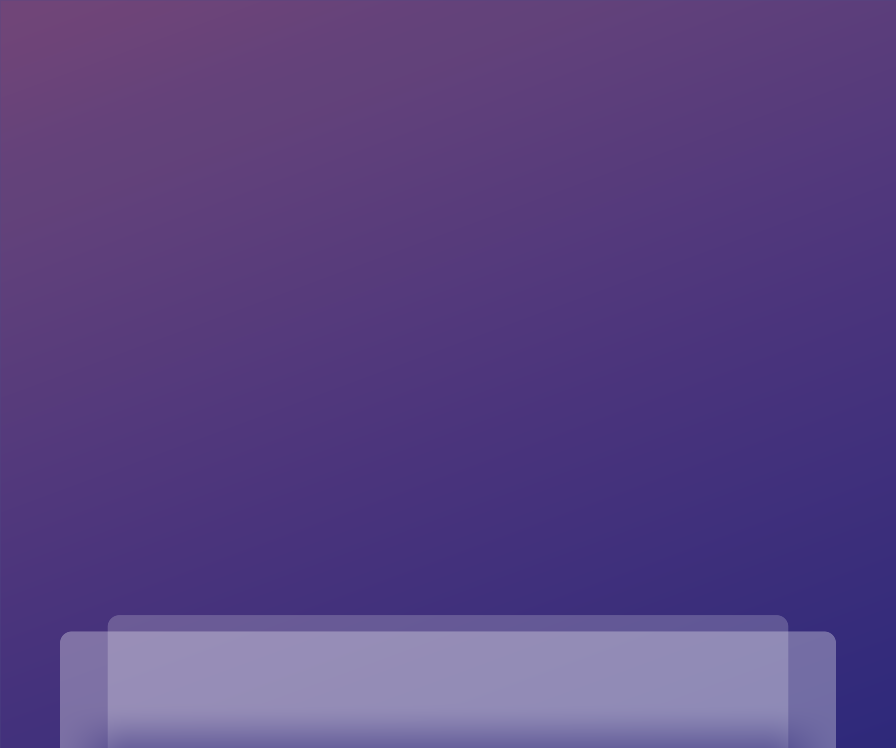
A Shadertoy shader for this background:

```glsl
// Signed distance to a box with rounded corners
float roundedBox(vec2 p, vec2 halfSize, float radius) {
    vec2 q = abs(p) - halfSize + radius;
    return length(max(q, 0.0)) + min(max(q.x, q.y), 0.0) - radius;
}

// Coverage of a card that rises from below the lower edge
float card(vec2 p, float halfWidth, float top, float pixel) {
    float d = roundedBox(p - vec2(0.0, top - 0.3), vec2(halfWidth, 0.3), 0.0156);
    return smoothstep(0.5 * pixel, -0.5 * pixel, d);
}

// Slanted fall from plum through violet to indigo
vec3 backdrop(vec2 p) {
    float slope = 1.0 - p.y + 0.37 * p.x;
    vec3 color = mix(vec3(0.44, 0.27, 0.47), vec3(0.385, 0.257, 0.48), smoothstep(0.0, 0.3, slope));
    color = mix(color, vec3(0.295, 0.206, 0.488), clamp((slope - 0.3) / 0.5, 0.0, 1.0));
    return mix(color, vec3(0.18, 0.16, 0.48), clamp((slope - 0.8) / 0.64, 0.0, 1.0));
}

void mainImage(out vec4 fragColor, in vec2 fragCoord) {
    float pixel = 1.0 / iResolution.y;
    vec2 p = fragCoord * pixel;
    vec2 centered = p - vec2(0.5 * iResolution.x * pixel, 0.0);
    vec3 color = backdrop(p);

    // Faint cool rim along the top and left
    float rim = 1.0 - smoothstep(0.0, 0.002, min(p.x, 1.0 - p.y));
    color = mix(color, vec3(0.3, 0.29, 0.52), 0.4 * rim);

    // Two translucent cards, the narrow one behind
    float back = card(centered, 0.455, 0.1776, pixel);
    float front = card(centered, 0.5187, 0.1558, pixel);
    color = mix(color, vec3(1.0), 0.2 * back);
    color = mix(color, vec3(1.0), 0.31 * front);

    // Soft shadow rising over the foot of the cards
    float shadow = 1.0 - smoothstep(-0.025, 0.06, p.y);
    shadow *= 1.0 - smoothstep(0.42, 0.53, abs(centered.x));
    color = mix(color, vec3(0.19, 0.16, 0.47), 0.55 * shadow * front);

    fragColor = vec4(color, 1.0);
}
```
